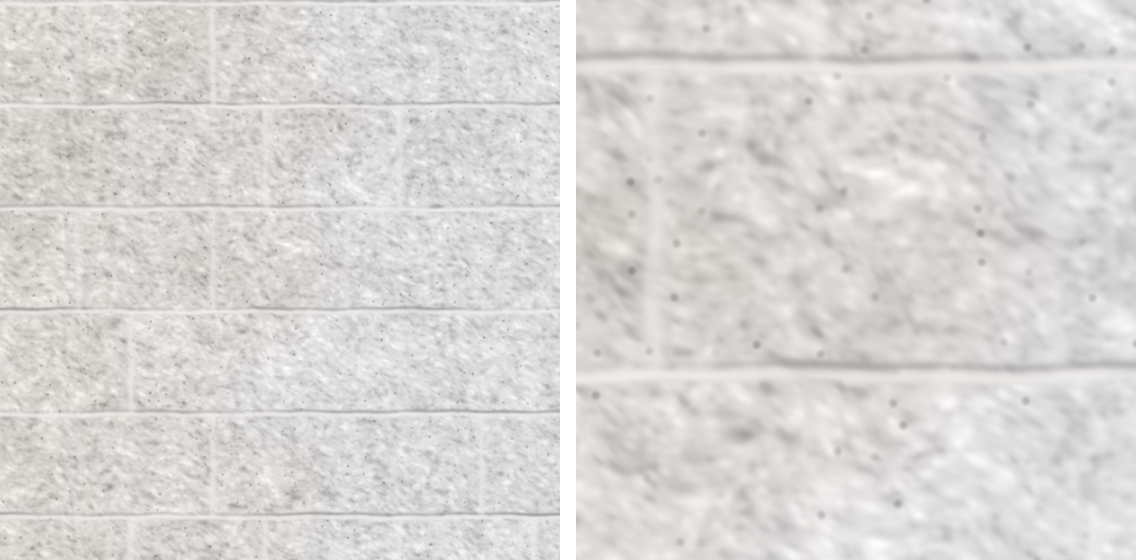
Left: the whole. Right: its middle third, enlarged.
Reproduce this texture procedurally as a WebGL 2 fragment shader.

```glsl
#version 300 es
precision highp float;
// Pale rough stone block wall in staggered courses with thin light mortar joints.
uniform vec2 u_resolution;
out vec4 fragColor;

// Layout, in canvas units
const vec2 BLOCK = vec2(0.2400, 0.1835);
const float TOP_JOINT = 0.993;
const float EVEN_START = 0.140;
const float ODD_START = 0.234;
const float BED_WIDTH = 0.0036;
const float SIDE_WIDTH = 0.0060;
const float SHADOW_RISE = 0.0065;
const float SHADOW_WIDTH = 0.0032;

// Colours
const vec3 STONE_WARM = vec3(0.850, 0.838, 0.822);
const vec3 STONE_COOL = vec3(0.856, 0.856, 0.862);
const vec3 MORTAR = vec3(0.940, 0.932, 0.925);
const vec3 SHADOW = vec3(0.615, 0.605, 0.600);

// Surface strength
const float GRAIN = 0.066;
const float FINE_GRAIN = 0.046;
const float LUMPS = 0.034;
const float STAIN = 0.030;
const float BLOCK_TINT = 0.022;
const float PIT_DEPTH = 0.16;

vec3 hash3(vec2 p) {
    vec3 q = fract(p.xyx * vec3(0.1031, 0.1030, 0.0973));
    q += dot(q, q.yxz + 33.33);
    return fract((q.xxy + q.yzz) * q.zyx);
}

// Cellular noise: soft light and dark blobs, one per cell, centred on zero
float blobs(vec2 p) {
    vec2 cell = floor(p);
    float sum = 0.0;
    for (int j = -1; j <= 1; j++) {
        for (int i = -1; i <= 1; i++) {
            vec2 c = cell + vec2(i, j);
            vec3 h = hash3(c + 71.0);
            vec2 d = p - c - h.xy;
            float w = max(0.0, 1.0 - dot(d, d));
            sum += (h.z * 2.0 - 1.0) * w * w * w;
        }
    }
    return sum;
}

// Sparse dark pits, at most one per cell
float pits(vec2 p) {
    vec2 cell = floor(p);
    vec3 h = hash3(cell + 219.0);
    float d = length(p - cell - mix(vec2(0.25), vec2(0.75), h.xy));
    return smoothstep(0.24, 0.04, d) * smoothstep(0.80, 1.0, h.z);
}

float line(float d, float halfWidth) {
    return exp(-d * d / (halfWidth * halfWidth));
}

// Rough broken face: lumps, slanted chips and fine grit
float roughness(vec2 p) {
    vec2 q = p + 0.003 * vec2(sin(p.y * 61.0 + 2.0 * sin(p.x * 37.0)), sin(p.x * 53.0));
    q.y += 0.25 * q.x;
    float chips = blobs(q * vec2(72.0, 108.0));
    float g = GRAIN * chips + FINE_GRAIN * blobs(q * vec2(145.0, 185.0) + 40.0);
    g += LUMPS * blobs(q * vec2(30.0, 42.0) + 90.0);
    return g + 0.45 * min(g + 0.02, 0.0);
}

void main() {
    vec2 p = gl_FragCoord.xy / u_resolution;

    // Courses, counted down from the top joint
    float wobble = 0.0011 * sin(p.x * 23.0 + p.y * 9.0) + 0.0007 * sin(p.x * 71.0);
    float v = (TOP_JOINT - p.y + wobble) / BLOCK.y;
    float course = floor(v);
    float bed = floor(v + 0.5);
    float bedDist = (bed - v) * BLOCK.y;

    // Blocks along the course
    float start = mod(course, 2.0) < 0.5 ? EVEN_START : ODD_START;
    float u = (p.x - start + 0.0012 * sin(p.y * 67.0)) / BLOCK.x;
    float side = floor(u + 0.5);
    float sideDist = (u - side) * BLOCK.x;
    vec3 blockRnd = hash3(vec2(floor(u), course) + 13.0);
    vec3 sideRnd = hash3(vec2(side, course) + 37.0);

    // Stone face: warm at left, cool at right, with block tint and stains
    float warmth = smoothstep(0.95, 0.10, p.x + 0.18 * blobs(p * 5.0 + 7.0));
    vec3 color = mix(STONE_COOL, STONE_WARM, warmth);
    color += BLOCK_TINT * (blockRnd.x - 0.5);
    float stain = max(0.0, -blobs(p * vec2(7.0, 9.0) + 21.0));
    color -= STAIN * stain * (0.6 + 1.2 * warmth) * vec3(0.9, 1.0, 1.1);

    // Joints smooth out the rough face
    float sideLine = line(sideDist, SIDE_WIDTH) * mix(0.12, 0.62, sideRnd.x);
    float bedLine = line(bedDist, BED_WIDTH);
    color += roughness(p) * (1.0 - 0.6 * max(sideLine, bedLine));
    color -= PIT_DEPTH * pits(p * 62.0);

    // Patchy shadow under each course, stronger to the lower right
    float drift = blobs(vec2(p.x * 6.0, bed * 3.7 + 5.0));
    float depth = smoothstep(-0.2, 1.1, 0.25 + 0.35 * p.x + 0.8 * drift - 0.15 * p.y);
    float shade = line(bedDist - SHADOW_RISE, SHADOW_WIDTH) * (0.12 + 0.75 * depth);
    color = mix(color, SHADOW, shade);

    // Light mortar, worn away in places
    float worn = 0.85 + 0.25 * blobs(p * vec2(38.0, 20.0)) - 0.35 * depth;
    color = mix(color, MORTAR, sideLine);
    color = mix(color, MORTAR, bedLine * clamp(worn, 0.0, 1.0));

    fragColor = vec4(clamp(color, 0.0, 1.0), 1.0);
}
```
